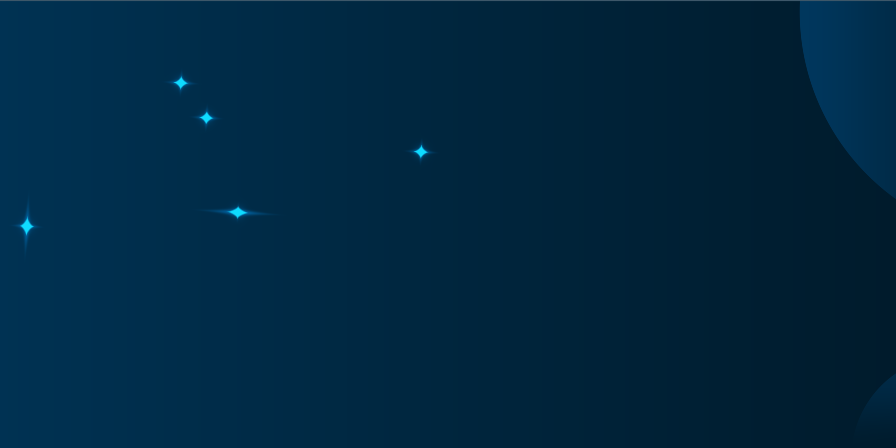
Give the GLSL for this background, as a Shadertoy shader.

```glsl
// Dark blue night gradient with five cyan star glints and two dim discs on the right.

const vec3 SKY_LEFT   = vec3(0.0, 0.196, 0.325);
const vec3 SKY_MIDDLE = vec3(0.0, 0.148, 0.242);
const vec3 SKY_RIGHT  = vec3(0.0, 0.106, 0.172);
const vec3 DISC_LIGHT = vec3(0.0, 0.215, 0.365);
const vec3 DISC_DARK  = vec3(0.0, 0.165, 0.275);
const vec3 FLARE_BLUE = vec3(0.0, 0.50, 0.82);
const vec3 CORE_CYAN  = vec3(0.06, 0.86, 1.0);
const vec3 RIM_GREY   = vec3(0.24, 0.34, 0.41);

const int STAR_COUNT = 5;
// Centre (xy) and arm lengths (zw), in canvas heights
const vec4 STARS[STAR_COUNT] = vec4[](
    vec4(0.404, 0.815, 0.048, 0.036),
    vec4(0.461, 0.737, 0.044, 0.036),
    vec4(0.940, 0.661, 0.046, 0.036),
    vec4(0.531, 0.526, 0.115, 0.026),
    vec4(0.060, 0.495, 0.044, 0.088)
);

vec2 rotate(vec2 p, float angle) {
    float c = cos(angle), s = sin(angle);
    return vec2(c * p.x - s * p.y, s * p.x + c * p.y);
}

// Coverage of a disc with an edge one pixel wide
float disc(vec2 p, vec2 centre, float radius, float pixel) {
    return smoothstep(-0.5 * pixel, 0.5 * pixel, radius - length(p - centre));
}

// One arm pair along x, narrowing and fading towards its tips
float flare(vec2 p, float reach) {
    float taper = max(1.0 - abs(p.x) / reach, 0.0);
    float width = 0.0015 + 0.006 * taper * taper;
    return taper * taper * exp(-p.y * p.y / (width * width));
}

// Four-pointed core with concave sides
float core(vec2 p, vec2 radius, float pixel) {
    vec2 q = sqrt(abs(p) / radius);
    float edge = 0.12 + 0.5 * pixel / min(radius.x, radius.y);
    return 1.0 - smoothstep(1.0 - edge, 1.0 + edge, pow(q.x, 1.5) + pow(q.y, 1.5));
}

vec3 addStar(vec3 base, vec2 p, vec2 arms, float pixel) {
    p = rotate(p, 0.06);
    float rays = max(flare(p, arms.x), flare(p.yx, arms.y));
    float halo = 0.25 * exp(-dot(p, p) / 0.00022);
    vec3 color = mix(base, FLARE_BLUE, clamp(0.85 * rays + halo, 0.0, 1.0));
    vec2 radius = 0.010 + 0.11 * arms;
    return mix(color, CORE_CYAN, core(p, radius, pixel));
}

void mainImage(out vec4 fragColor, in vec2 fragCoord) {
    float pixel = 1.0 / iResolution.y;
    vec2 p = fragCoord * pixel;
    float across = fragCoord.x / iResolution.x;

    // Sky
    vec3 color = mix(SKY_LEFT, SKY_MIDDLE, min(2.0 * across, 1.0));
    color = mix(color, SKY_RIGHT, max(2.0 * across - 1.0, 0.0));

    // Large disc, darkening to the right
    vec3 largeFill = mix(DISC_LIGHT, DISC_DARK, smoothstep(1.78, 2.05, p.x));
    color = mix(color, largeFill, disc(p, vec2(2.300, 0.974), 0.515, pixel));

    // Small disc, fading out downwards
    float smallFade = smoothstep(-0.01, 0.17, p.y);
    float smallMask = disc(p, vec2(2.130, -0.023), 0.230, pixel);
    color = mix(color, DISC_DARK, smallMask * smallFade);

    // Star glints
    for (int i = 0; i < STAR_COUNT; i++) {
        color = addStar(color, p - STARS[i].xy, STARS[i].zw, pixel);
    }

    // Thin pale rim along the top
    float rim = smoothstep(-0.5 * pixel, 0.5 * pixel, p.y - 0.9974);
    color = mix(color, RIM_GREY, rim);

    fragColor = vec4(color, 1.0);
}
```
